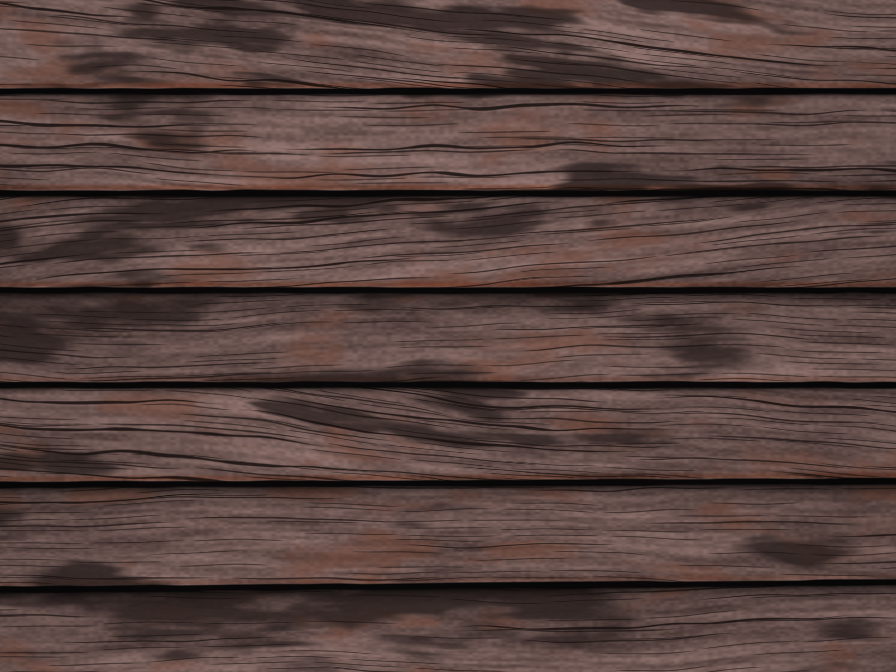
Write a WebGL 1 fragment shader that draws this texture.

```glsl
precision highp float;
uniform vec2 u_resolution;

float hash(vec2 p) {
  p = fract(p * vec2(0.1031, 0.1137));
  p += dot(p, p.yx + 33.33);
  return fract((p.x + p.y) * p.x * 7.31);
}

float noise(vec2 p) {
  vec2 i = floor(p), f = fract(p);
  f = f * f * (3.0 - 2.0 * f);
  return mix(mix(hash(i), hash(i + vec2(1.0, 0.0)), f.x),
             mix(hash(i + vec2(0.0, 1.0)), hash(i + 1.0), f.x), f.y);
}

float fbm(vec2 p) {
  float sum = 0.0, amp = 0.53;
  for (int i = 0; i < 4; i++) {
    sum += amp * noise(p);
    p = p * 2.03 + 17.7;
    amp *= 0.5;
  }
  return sum;
}

// Tapered cracks, one random segment per cell of each grain lane
float cracks(vec2 q, float lanes, float len, float width, float density) {
  float lane = floor(q.y * lanes);
  float along = q.x / len + 9.0 * hash(vec2(lane, 3.0));
  vec2 cell = vec2(floor(along) + 40.0, lane);
  float u = fract(along) * 2.0 - 1.0;
  float taper = 1.0 - u * u;
  float center = 0.3 + 0.4 * hash(cell + 11.0) + 0.25 * (noise(vec2(q.x * 14.0, lane)) - 0.5);
  float d = abs(fract(q.y * lanes) - center) / lanes;
  float w = width * taper * (0.3 + 0.7 * noise(vec2(q.x * 23.0, lane + 5.0)));
  float aa = 0.8 / u_resolution.y;
  float line = 1.0 - smoothstep(max(w - aa, 0.0), w + aa, d);
  return line * smoothstep(0.0, 0.5, taper) * step(hash(cell + 27.0), density);
}

void main() {
  vec2 p = gl_FragCoord.xy / u_resolution.y;
  float aa = 1.0 / u_resolution.y;

  // Nearest gap, slightly uneven and tilted, and the plank beside it
  float gap = floor((p.y - 0.128) / 0.1476 + 0.5);
  float gapY = 0.128 + 0.1476 * gap + 0.006 * sin(gap * 1.2);
  gapY += 0.008 * max(0.0, 1.0 - abs(gap) * 0.5) * (p.x - 0.667);
  float d = p.y - gapY;
  float plank = gap + step(0.0, d);
  float weathered = (plank < 1.5 || plank == 3.0) ? 1.0 : 0.0;

  // Grain coordinates: slanted and bent differently on each plank
  vec2 q = p + vec2(plank * 5.3, plank * 3.7 + 2.0);
  float slope = 0.085 * cos(plank * 1.5708) * (1.0 - 0.8 * weathered);
  q.y -= slope * (p.x - 0.667);
  q.y += 0.034 * (noise(q * vec2(2.3, 5.0)) - 0.5);
  q.y += 0.007 * (noise(q * vec2(9.0, 16.0)) - 0.5);

  // Fibres and broad tonal bands
  float fibre = noise(q * vec2(12.0, 190.0));
  float streak = fbm(q * vec2(4.0, 65.0));
  float grit = noise(q * vec2(140.0, 290.0));
  float broad = fbm(q * vec2(2.2, 9.0) + 31.0);
  float tone = 0.62 + 0.42 * (fibre - 0.5) + 0.75 * (streak - 0.5)
             + 0.28 * (grit - 0.5) + 0.5 * (broad - 0.5) - 0.07 * weathered;
  vec3 color = mix(vec3(0.25, 0.19, 0.18), vec3(0.55, 0.44, 0.42), clamp(tone, 0.0, 1.0));

  // Rusty patches
  float rust = smoothstep(0.55, 0.78, fbm(q * vec2(8.0, 24.0) + 71.0));
  color = mix(color, vec3(0.44, 0.27, 0.21), 0.5 * rust);

  // Dark weather stains, broken up by the fibres
  float stain = fbm(q * vec2(4.6, 17.0) + 53.0) + 0.2 * (streak - 0.5) + 0.12 * (fibre - 0.5);
  stain = smoothstep(0.6 - 0.05 * weathered, 0.75, stain);
  color = mix(color, vec3(0.15, 0.115, 0.11), 0.78 * stain);

  // Cracks from long and wide to short and fine
  float split = cracks(q, 34.0, 0.62, 0.0026, 0.5 - 0.34 * weathered);
  split = max(split, 0.8 * cracks(q + 0.37, 58.0, 0.34, 0.0014, 0.5 - 0.2 * weathered));
  split = max(split, 0.6 * cracks(q + 0.71, 105.0, 0.15, 0.0008, 0.42));
  color = mix(color, vec3(0.085, 0.06, 0.055), 0.85 * split);

  // Brown lower bevel and shaded upper edge of each plank
  float bevel = smoothstep(0.003, 0.007, d) * (1.0 - smoothstep(0.009, 0.016, d));
  color = mix(color, color * vec3(0.95, 0.78, 0.68), bevel * (1.0 - 0.5 * weathered));
  float shade = d < 0.0 ? exp((d + 0.005) / (0.004 + 0.006 * weathered)) : 0.0;
  color *= 1.0 - 0.65 * min(shade, 1.0);

  // Black gaps with slightly rough edges
  float halfGap = 0.0046 + 0.0018 * (noise(vec2(p.x * 22.0, plank * 7.0 + 2.0)) - 0.5);
  float wood = smoothstep(halfGap - aa, halfGap + aa, abs(d));
  color = mix(vec3(0.03, 0.025, 0.026), color, wood);

  // Gentle falloff towards the sides
  float side = p.x * u_resolution.y / u_resolution.x - 0.5;
  gl_FragColor = vec4(color * (1.03 - 0.4 * side * side), 1.0);
}
```
